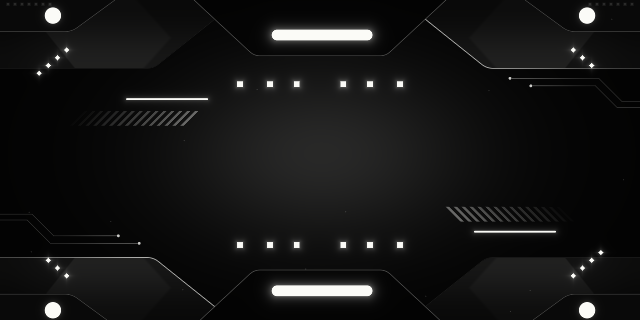
Give the GLSL for this background, as a Shadertoy shader.

```glsl
// Dark control-panel backdrop: beveled corner plates, white lamps, hatching and circuit traces.

// Layout lives on a 768 x 384 design canvas, scaled to any resolution.
const vec2 CANVAS = vec2(768.0, 384.0);
const vec2 MIDDLE = vec2(384.0, 188.5);
const vec2 GLOW_CENTER = vec2(386.0, 200.0);
const vec2 GLOW_SIZE = vec2(179.0, 108.0);
const float GLOW_LEVEL = 0.145;
const float BASE_LEVEL = 0.012;
const vec3 WARM_GRAY = vec3(1.0, 1.0, 0.985);

// Bent edges: corner point and the normal of the slanted side.
const vec2 FRAME_CORNER = vec2(79.0, 128.5);
const vec2 FRAME_NORMAL = vec2(-0.68, 0.733);
const vec2 PLATE_CORNER = vec2(200.0, 113.5);
const vec2 PLATE_NORMAL = vec2(0.625, 0.781);
const vec2 CAP_CORNER = vec2(298.0, 157.5);
const vec2 CAP_NORMAL = vec2(0.59, 0.807);
const float BEND_RADIUS = 5.0;

const float HATCH_PERIOD = 9.5;
const float HATCH_HEIGHT = 18.0;
const float HATCH_LENGTH = 150.0;
const float SPECK_CELL = 48.0;

float pixelSize;

float fill(float d) { return clamp(0.5 - d / pixelSize, 0.0, 1.0); }

float stroke(float d, float halfWidth) { return fill(abs(d) - halfWidth); }

float box(vec2 p, vec2 halfSize) {
    vec2 q = abs(p) - halfSize;
    return length(max(q, 0.0)) + min(max(q.x, q.y), 0.0);
}

float bar(vec2 p, float halfLength) {
    return length(vec2(max(abs(p.x) - halfLength, 0.0), p.y));
}

// Positive above a horizontal edge that bends into a slanted one.
float bend(vec2 p, vec2 corner, vec2 normal) {
    float a = p.y - corner.y, b = dot(p - corner, normal);
    float h = max(BEND_RADIUS - abs(a - b), 0.0);
    return min(a, b) - h * h / (4.0 * BEND_RADIUS);
}

// Lamp core with a soft halo.
float lamp(float d, float halo, float spread) {
    return fill(d) + halo * exp(-max(d, 0.0) / spread);
}

float hash(vec2 p) {
    vec3 q = fract(p.xyx * 0.1031);
    q += dot(q, q.yzx + 33.33);
    return fract((q.x + q.y) * q.z);
}

// Trace that runs level, drops at 45 degrees, then runs level again.
float trace(vec2 p, vec2 start, float bendX, float drop) {
    float slope = clamp(p.x - bendX, 0.0, drop);
    float d = p.y - start.y + slope;
    if (slope > 0.0 && slope < drop) d *= 0.707;
    float light = mix(0.5, 0.22, smoothstep(start.x, bendX, p.x));
    float wire = stroke(d, 0.35) * step(start.x, p.x) * light;
    return max(wire, 0.8 * fill(length(p - start) - 1.7));
}

// Slanted bars that fade along their length.
float hatch(vec2 p) {
    float u = p.x - p.y;
    float stripe = stroke(mod(u, HATCH_PERIOD) - 0.5 * HATCH_PERIOD, 2.1);
    float fade = clamp(1.0 - u / HATCH_LENGTH, 0.0, 1.0) * step(0.0, u);
    return stripe * fade * fill(abs(p.y - 0.5 * HATCH_HEIGHT) - 0.5 * HATCH_HEIGHT);
}

float plateShade(vec2 m) {
    float shade = mix(0.125, 0.05, smoothstep(115.0, 190.0, m.y));
    float chevron = m.x - 179.0 - 0.9 * abs(m.y - 150.0);
    shade *= mix(0.72, 1.0, smoothstep(-3.0, 3.0, chevron));
    float facet = m.x - 294.0 - 0.8 * (m.y - 113.5);
    shade *= mix(1.0, 0.55, smoothstep(-1.5, 1.5, facet));
    return shade * mix(1.0, 0.7, smoothstep(310.0, 384.0, m.x));
}

void mainImage(out vec4 fragColor, in vec2 fragCoord) {
    vec2 p = fragCoord / iResolution.xy * CANVAS;
    pixelSize = CANVAS.y / iResolution.y;
    vec2 c = p - MIDDLE;
    vec2 m = abs(c);
    bool upper = c.y > 0.0;
    float side = upper ? 1.0 : -1.0;

    // Central glow
    vec2 g = (p - GLOW_CENTER) / GLOW_SIZE;
    float v = BASE_LEVEL + GLOW_LEVEL * exp(-dot(g, g));

    // Beveled plates and their edges
    float frame = bend(m, FRAME_CORNER, FRAME_NORMAL);
    float plate = bend(m, PLATE_CORNER, PLATE_NORMAL);
    float cap = bend(m, CAP_CORNER, CAP_NORMAL);
    v = mix(v, plateShade(m), fill(max(-plate, max(frame, cap))));
    v = mix(v, 0.035, fill(-cap));
    v = mix(v, 0.012, 0.8 * fill(-frame));
    v = max(v, 0.34 * stroke(frame, 0.4));
    v = max(v, 0.3 * stroke(cap, 0.4));
    float lit = c.x * c.y > 0.0 ? mix(0.75, 0.3, smoothstep(200.0, 384.0, m.x)) : 0.1;
    v = max(v, lit * stroke(plate, 0.5) * fill(frame));

    // Faint dots along the outer corners
    float dotX = mod(m.x - 324.0 + 4.2, 8.4) - 4.2;
    v += 0.13 * fill(box(vec2(dotX, m.y - 190.5), vec2(1.6))) * step(320.0, m.x) * step(m.x, 378.0);

    // Hatching, light bars and circuit traces
    vec2 h = upper ? vec2(241.0, 251.0) - p : vec2(p.x - 532.0, 136.0 - p.y);
    v = max(v, 0.42 * hatch(vec2(h.x, h.y)));
    vec2 barCenter = upper ? vec2(200.5, 265.0) : vec2(618.0, 106.0);
    v += lamp(bar(p - barCenter, 48.0) - 1.0, 0.16, 3.0);
    vec2 r = side * (p - vec2(389.5, 191.0));
    v = max(v, trace(r, vec2(222.5, 99.0), 329.0, 28.0));
    v = max(v, trace(r, vec2(247.5, 90.0), 325.0, 26.0));

    // Large lamps
    v += lamp(bar(vec2(c.x - 2.5, m.y - 153.5), 54.0) - 6.3, 0.3, 5.0);
    v += lamp(length(m - vec2(320.5, 176.8)) - 9.7, 0.12, 3.0);

    // Rows of square lamps
    vec2 row = abs(p - vec2(384.0, 186.5));
    for (int i = 0; i < 3; i++) {
        float k = float(i);
        vec2 center = vec2(28.0 + 30.0 * k + 2.0 * k * k, 96.5);
        v += lamp(box(row - center, vec2(3.2)), 0.24, 3.0);
    }

    // Diagonal diamond lamps, one longer on two opposite corners
    int count = c.x * c.y < 0.0 ? 4 : 3;
    for (int i = 0; i < count; i++) {
        vec2 d = abs(m - vec2(304.0, 135.5) - float(i) * vec2(11.0, -9.3));
        v += lamp((d.x + d.y - 2.9) * 0.707, 0.2, 2.2);
    }

    // Sparse dust
    vec2 cell = floor(p / SPECK_CELL);
    vec2 speck = (cell + 0.2 + 0.6 * vec2(hash(cell), hash(cell + 17.0))) * SPECK_CELL;
    v += 0.16 * step(0.9, hash(cell + 41.0)) * fill(length(p - speck) - 0.6);

    fragColor = vec4(clamp(v, 0.0, 0.985) * WARM_GRAY, 1.0);
}
```
